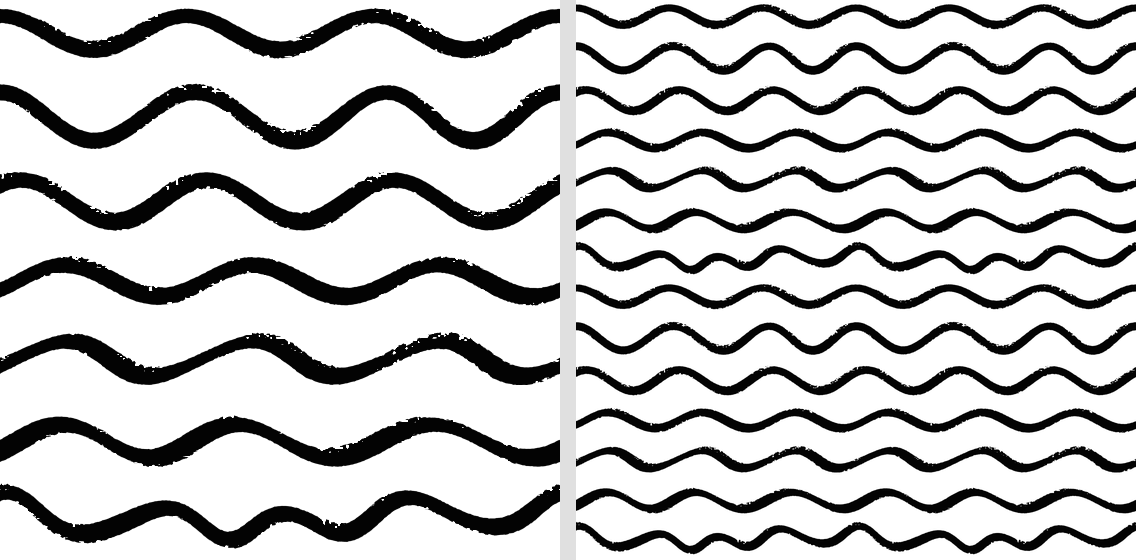
Left, the tile; right, the same tile 2 across and 2 down.
Give the GLSL for this pattern, as a WebGL 2 fragment shader.

```glsl
#version 300 es
precision highp float;
// Seven hand-brushed black waves on white paper, seamless in both directions.
// Each row is a cosine with its own drift, skew and pressure; wrapping noise
// roughens the stroke edges and leaves dry-brush flecks in scattered patches.

uniform vec2 u_resolution;
out vec4 fragColor;

const float TAU = 6.2831853;
const int ROWS = 7;
const vec3 PAPER = vec3(1.0);
const vec3 INK = vec3(0.01);
const float HALF_WIDTH = 0.0143;   // mean half thickness of a stroke
const float CREST_THIN = 0.0008;   // strokes are lighter on crests
const float PRESSURE = 0.0020;     // slow random change of thickness
const float EDGE_ROUGH = 0.0022;   // fine bristle jitter
const float FLECK_DEPTH = 0.0095;  // reach of the dry flecks
const float UNEVEN_AMP = 0.0052;   // swell of the irregular bottom row
const float UNEVEN_DRIFT = 0.0117; // sag of the irregular bottom row

// Per row: centre height, amplitude, phase in turns, whole number of waves
const vec4 WAVE[ROWS] = vec4[ROWS](
  vec4(0.9414, 0.0300,  0.000, 3.0),
  vec4(0.7917, 0.0430, -0.040, 3.0),
  vec4(0.6413, 0.0370, -0.112, 3.0),
  vec4(0.4987, 0.0280, -0.352, 3.0),
  vec4(0.3594, 0.0310, -0.336, 3.0),
  vec4(0.2122, 0.0293, -0.310, 3.0),
  vec4(0.0742, 0.0275, -0.050, 4.0));

// Per row: phase wobble (sine, cosine), skew, extra thickness on falling slopes
const vec4 HAND[ROWS] = vec4[ROWS](
  vec4( 0.00,  0.000, 0.00,  0.0000),
  vec4( 0.02,  0.035, 0.00,  0.0000),
  vec4( 0.00,  0.000, 0.00, -0.0015),
  vec4( 0.00,  0.000, 0.00,  0.0015),
  vec4( 0.00,  0.000, 0.03,  0.0035),
  vec4( 0.00, -0.040, 0.00, -0.0035),
  vec4(-0.12,  0.000, 0.00, -0.0020));

float hash(vec2 p) {
  return fract(sin(dot(p, vec2(127.1, 311.7))) * 43758.5453);
}

// Value noise that repeats after a whole number of cells
float wrapNoise(vec2 p, vec2 period) {
  vec2 cell = floor(p);
  vec2 f = fract(p);
  f = f * f * (3.0 - 2.0 * f);
  vec2 a = mod(cell, period);
  vec2 b = mod(cell + 1.0, period);
  return mix(mix(hash(a), hash(vec2(b.x, a.y)), f.x),
             mix(hash(vec2(a.x, b.y)), hash(b), f.x), f.y);
}

// Noise along x only, distinct for each seed
float lineNoise(float x, float cells, float seed) {
  return wrapNoise(vec2(x * cells, seed), vec2(cells, 97.0));
}

float wavePhase(int row, float x) {
  vec4 hand = HAND[row];
  float a = TAU * x;
  float turns = WAVE[row].w * x + WAVE[row].z + hand.x * sin(a) + hand.y * cos(a);
  if (row == ROWS - 1) turns += 0.05 * sin(2.0 * a);
  return TAU * (turns - hand.z * cos(TAU * turns));
}

float waveHeight(int row, float x) {
  float a = TAU * x;
  float centre = WAVE[row].x;
  float amp = WAVE[row].y;
  if (row == ROWS - 1) {
    centre -= UNEVEN_DRIFT * cos(a - 0.4 * TAU);
    amp += UNEVEN_AMP * (cos(a) + cos(3.0 * (a - 0.03 * TAU)));
  }
  return centre + amp * cos(wavePhase(row, x));
}

// Signed distance to one rough brush stroke, negative inside
float strokeDistance(int row, vec2 p) {
  float seed = float(row) * 5.0;
  float height = waveHeight(row, p.x);
  float slope = (waveHeight(row, p.x + 0.001) - height) / 0.001;
  float offset = fract(p.y - height + 0.5) - 0.5;
  float side = step(0.0, offset);

  // Brush pressure
  float phase = wavePhase(row, p.x);
  float width = HALF_WIDTH + HAND[row].w * sin(phase) - CREST_THIN * cos(phase);
  width += PRESSURE * (lineNoise(p.x, 9.0, seed) - 0.5);
  float d = abs(offset) * inversesqrt(1.0 + slope * slope) - width;

  // Worn patches, stronger on the upper edge
  float dry = smoothstep(0.55, 0.85, lineNoise(p.x, 22.0, seed + 1.0 + side));
  dry *= mix(0.4, 1.0, side);
  float bristle = lineNoise(p.x, 300.0, seed + 3.0 + side) - 0.5;
  float fleck = wrapNoise(p * vec2(190.0, 270.0), vec2(190.0, 270.0));
  d += EDGE_ROUGH * bristle * (0.45 + dry);
  return d + FLECK_DEPTH * dry * (smoothstep(0.5, 0.9, fleck) - 0.18);
}

void main() {
  vec2 p = gl_FragCoord.xy / u_resolution;
  float d = 1.0;
  for (int row = 0; row < ROWS; row++) d = min(d, strokeDistance(row, p));
  float soft = 0.7 / min(u_resolution.x, u_resolution.y);
  fragColor = vec4(mix(INK, PAPER, smoothstep(-soft, soft, d)), 1.0);
}
```
